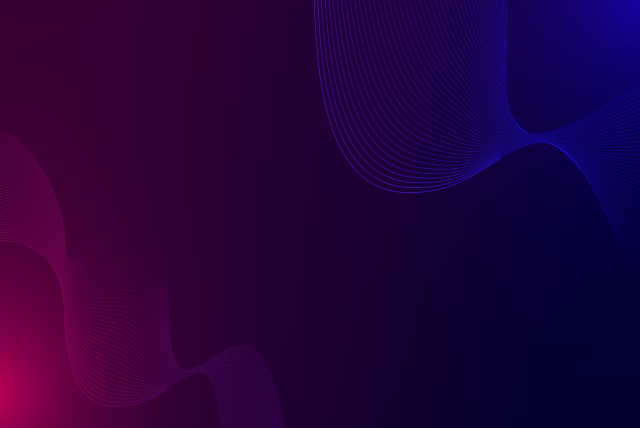
Reproduce this background procedurally as a WebGL 1 fragment shader.

```glsl
precision highp float;
// Dark magenta-to-navy gradient with corner glows and two twisting ribbons of fine lines.

uniform vec2 u_resolution;

float cross2(vec2 a, vec2 b) {
  return a.x * b.y - a.y * b.x;
}

vec2 bezier(vec2 a, vec2 b, vec2 c, vec2 d, float s) {
  float r = 1.0 - s;
  return r * r * r * a + 3.0 * r * s * (r * b + s * c) + s * s * s * d;
}

vec2 bezierTangent(vec2 a, vec2 b, vec2 c, vec2 d, float s) {
  float r = 1.0 - s;
  return r * r * (b - a) + 2.0 * r * s * (c - b) + s * s * (d - c);
}

// Coverage of evenly blended curves between two Beziers; edge brightens the first.
// Each ruling joins both curves at s; its crossing with p gives the blend t.
float ribbon(vec2 p, float lines, float edge, vec2 a0, vec2 a1, vec2 a2, vec2 a3,
             vec2 b0, vec2 b1, vec2 b2, vec2 b3) {
  const float STEPS = 28.0;
  float pixel = 1.0 / u_resolution.y;
  float width = 0.0021;
  float total = 0.0;
  float previous = cross2(p - a0, b0 - a0);
  for (float i = 1.0; i <= STEPS; i++) {
    vec2 a = bezier(a0, a1, a2, a3, i / STEPS);
    vec2 b = bezier(b0, b1, b2, b3, i / STEPS);
    float side = cross2(p - a, b - a);
    if ((side < 0.0) != (previous < 0.0)) {
      float s = (i - 1.0 + previous / (previous - side)) / STEPS;
      a = bezier(a0, a1, a2, a3, s);
      vec2 ruling = bezier(b0, b1, b2, b3, s) - a;
      float t = dot(p - a, ruling) / max(dot(ruling, ruling), 1e-6);
      if (t > -0.03 && t < 1.03) {
        vec2 tangent = mix(bezierTangent(a0, a1, a2, a3, s),
                           bezierTangent(b0, b1, b2, b3, s), t);
        float nearest = clamp(floor(t * lines + 0.5), 0.0, lines) / lines;
        float span = abs(cross2(ruling, tangent)) / max(length(tangent), 1e-4);
        float dist = abs(t - nearest) * span;
        float line = clamp((0.5 * (width + pixel) - dist) / pixel, 0.0, 1.0);
        float fade = 0.4 + edge * exp(-7.0 * max(t, 0.0));
        total += line * min(1.0, width / pixel) * fade;
      }
    }
    previous = side;
  }
  return total;
}

vec3 background(vec2 p) {
  float across = clamp(p.x / 1.5 + 0.2 * (0.5 - p.y), 0.0, 1.0);
  vec3 color = mix(vec3(0.215, 0.0, 0.19), vec3(0.12, 0.0, 0.185),
                   smoothstep(0.0, 0.5, across));
  color = mix(color, vec3(0.005, 0.0, 0.18), smoothstep(0.42, 1.03, across));
  color += vec3(0.6, 0.0, 0.18) * exp(-5.2 * length(p - vec2(-0.03, 0.08)));
  color += vec3(0.08, 0.01, 0.52) * exp(-4.0 * length(p - vec2(1.52, 1.02)));
  return color;
}

void main() {
  vec2 p = gl_FragCoord.xy / u_resolution.y;
  p.x *= 1.5 * u_resolution.y / u_resolution.x;
  vec3 color = background(p);

  // Upper ribbon: broad bowl, pinch, then a fan to the right
  float upper = ribbon(p, 48.0, 0.5,
    vec2(0.736, 1.06), vec2(0.736, 0.77), vec2(0.78, 0.55), vec2(0.957, 0.55),
    vec2(1.094, 1.82), vec2(1.172, 1.586), vec2(1.187, 1.352), vec2(1.187, 1.117));
  upper += ribbon(p, 48.0, 0.5,
    vec2(0.957, 0.55), vec2(1.059, 0.55), vec2(1.107, 0.59), vec2(1.172, 0.629),
    vec2(1.187, 1.117), vec2(1.187, 0.98), vec2(1.186, 0.828), vec2(1.189, 0.775));
  float fan = ribbon(p, 48.0, 0.1,
    vec2(1.172, 0.629), vec2(1.367, 0.756), vec2(1.367, 0.55), vec2(1.562, 0.219),
    vec2(1.189, 0.775), vec2(1.207, 0.629), vec2(1.309, 0.678), vec2(1.543, 0.828));
  upper += fan * smoothstep(0.33, 0.7, p.y);
  vec3 blue = mix(vec3(0.27, 0.08, 0.78), vec3(0.09, 0.05, 0.92),
                  smoothstep(0.9, 1.3, p.x));
  color = mix(color, blue, min(upper, 0.85));

  // Lower ribbon: falls from the left edge and rolls over two pinches
  float lower = ribbon(p, 40.0, 0.2,
    vec2(-0.03, 0.437), vec2(0.08, 0.447), vec2(0.145, 0.394), vec2(0.15, 0.277),
    vec2(-0.03, 0.703), vec2(0.08, 0.688), vec2(0.156, 0.53), vec2(0.154, 0.414));
  float middle = ribbon(p, 40.0, 0.2,
    vec2(0.15, 0.277), vec2(0.152, 0.14), vec2(0.186, 0.051), vec2(0.268, 0.051),
    vec2(0.154, 0.414), vec2(0.158, 0.316), vec2(0.389, 0.551), vec2(0.39, 0.414));
  middle += ribbon(p, 40.0, 0.2,
    vec2(0.268, 0.051), vec2(0.312, 0.051), vec2(0.355, 0.064), vec2(0.39, 0.09),
    vec2(0.39, 0.414), vec2(0.39, 0.336), vec2(0.395, 0.258), vec2(0.4, 0.209));
  lower += middle * (1.0 - smoothstep(0.2, 0.43, p.y) * smoothstep(0.15, 0.22, p.x));
  lower += ribbon(p, 40.0, -0.15,
    vec2(0.39, 0.09), vec2(0.537, 0.199), vec2(0.498, 0.062), vec2(0.537, -0.172),
    vec2(0.4, 0.209), vec2(0.426, -0.035), vec2(0.609, 0.453), vec2(0.67, -0.035));
  vec3 magenta = mix(vec3(0.72, 0.04, 0.52), vec3(0.42, 0.06, 0.62),
                     smoothstep(0.1, 0.55, p.x));
  color = mix(color, magenta, min(0.68 * lower, 0.6));

  gl_FragColor = vec4(color, 1.0);
}
```
